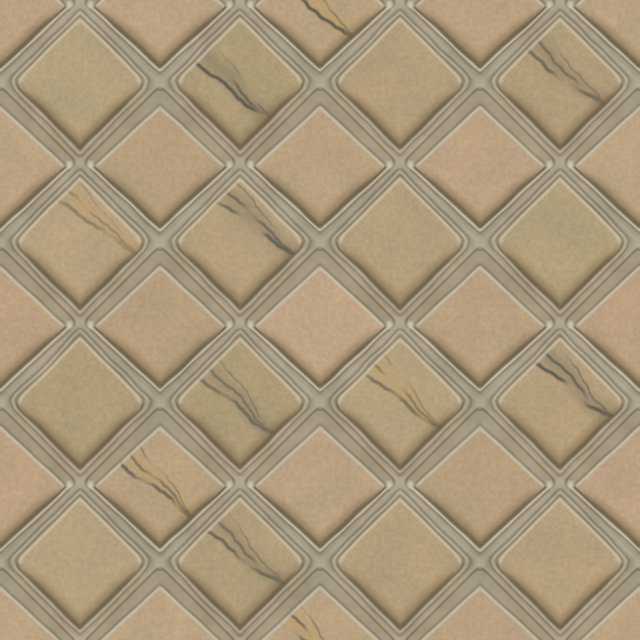
Reproduce this pattern procedurally as a Shadertoy shader.

```glsl
const float REPEATS = 4.0;
const vec3 OLIVE  = vec3(0.70, 0.622, 0.488);
const vec3 BLUSH  = vec3(0.725, 0.63, 0.51);
const vec3 GROUT  = vec3(0.635, 0.595, 0.505);
const vec3 TAUPE  = vec3(0.52, 0.475, 0.39);
const vec3 PALE   = vec3(0.79, 0.755, 0.675);
const vec3 MIST   = vec3(0.69, 0.655, 0.595);
const vec3 BROWN  = vec3(0.52, 0.445, 0.325);
const vec3 SHADOW = vec3(0.41, 0.35, 0.25);
const vec3 OCHRE  = vec3(0.75, 0.61, 0.40);
const vec3 VEIN   = vec3(0.27, 0.28, 0.26);

vec2 hash2(vec2 p) {
    vec3 q = fract(p.xyx * vec3(0.1031, 0.1030, 0.0973));
    q += dot(q, q.yzx + 33.33);
    return fract((q.xx + q.yz) * q.zy);
}

float cornerDot(vec2 cell, vec2 offset) {
    float angle = 6.2832 * hash2(cell).x;
    return dot(vec2(cos(angle), sin(angle)), offset);
}

// Gradient noise, roughly -0.7 to 0.7
float gradientNoise(vec2 p) {
    vec2 i = floor(p), f = fract(p);
    vec2 u = f * f * f * (f * (f * 6.0 - 15.0) + 10.0);
    vec2 e = vec2(0.0, 1.0);
    return mix(mix(cornerDot(i, f), cornerDot(i + e.yx, f - e.yx), u.x),
               mix(cornerDot(i + e.xy, f - e.xy), cornerDot(i + e.yy, f - e.yy), u.x), u.y);
}

// Diamond distance with corners rounded by k
float diamond(vec2 p, float k) {
    float a = abs(p.x + p.y), b = abs(p.x - p.y);
    float h = max(k - abs(a - b), 0.0) / k;
    return max(a, b) + 0.25 * k * h * h;
}

// Soft line around a centre value
float line(float x, float centre, float halfWidth) {
    return 1.0 - smoothstep(0.0, halfWidth, abs(x - centre));
}

// Speckled stone face; some tiles carry diagonal mineral veins
vec3 stoneFace(vec2 p, vec2 f, vec2 id, float offsetTile) {
    vec2 r = hash2(id * 7.0 + 3.0), s = hash2(id * 5.0 + 41.0);
    vec3 col = mix(BLUSH, OLIVE, offsetTile);
    col += (r.x - 0.5) * vec3(0.03, 0.012, 0.02) + (r.y - 0.5) * 0.025;
    col += 0.032 * gradientNoise(p * 42.0) + 0.022 * gradientNoise(p * 21.0);
    col += vec3(0.035, 0.02, 0.01) * gradientNoise(p * 4.0);

    float strength = step(s.x, mix(0.05, 0.45, offsetTile)) * mix(0.4, 0.95, s.y);
    float across = f.x + 0.06 * gradientNoise(vec2(f.y * 3.0, r.x * 30.0))
                 + 0.015 * gradientNoise(vec2(f.y * 14.0, r.y * 30.0));
    float place = mix(-0.1, 0.24, r.x);
    vec3 stain = mix(TAUPE, OCHRE, step(0.4, r.y));
    col = mix(col, stain, 0.6 * strength * line(across, place + 0.06, 0.14));
    for (int i = 0; i < 3; i++) {
        float n = float(i);
        float reach = smoothstep(-0.2, 0.2, gradientNoise(vec2(f.y * 3.0 + n * 9.0, r.y * 20.0)) + 0.12);
        float slant = (n - 1.0) * 0.14 * f.y;
        float mark = line(across + slant, place + 0.065 * n, 0.03 - 0.006 * n);
        col = mix(col, VEIN, strength * reach * mark * (0.85 - 0.22 * n));
    }
    return col;
}

// Moulded joint: wide frame above, dark recess and bright lip below
vec3 joint(vec2 p, float d, float frame, float up, float offsetTile) {
    float wobble = 0.014 * gradientNoise(p * 6.0);
    float seam = smoothstep(0.475, 0.5, frame);
    // Broad frame of the aligned tiles, closed by a brown rounded arc
    vec3 wide = mix(GROUT, TAUPE, 0.65 * line(d, 0.423, 0.02));
    wide = mix(wide, BROWN, 0.85 * line(frame, 0.483, 0.02));
    wide = mix(wide, MIST, 0.9 * smoothstep(0.487, 0.506, frame));
    // Narrow streaked rim of the offset tiles
    vec3 narrow = mix(GROUT, TAUPE, 0.7 * line(d, 0.426, 0.018));
    narrow = mix(narrow, PALE, 0.45 * line(d + wobble, 0.447, 0.016));
    narrow = mix(narrow, TAUPE, 0.75 * line(d + wobble, 0.468, 0.018));
    narrow = mix(narrow, MIST, 0.6 * seam);

    vec3 below = mix(GROUT, SHADOW, 0.85 * line(d, 0.41, 0.027));
    below = mix(below, PALE, mix(0.8, 0.35, offsetTile) * line(d, 0.439, 0.016));
    below = mix(below, TAUPE, 0.75 * line(d + wobble, 0.46, 0.018));
    below = mix(below, MIST, 0.6 * seam);
    vec3 col = mix(below, mix(wide, narrow, offsetTile), up);
    return col + 0.05 * gradientNoise(p * 5.0) + 0.02 * gradientNoise(p * 19.0);
}

void mainImage(out vec4 fragColor, in vec2 fragCoord) {
    vec2 p = fragCoord / iResolution.xy * REPEATS + vec2(0.0, 0.018);

    // Diagonal lattice: every integer pair is a tile centre
    vec2 cell = floor(vec2(p.x + p.y, p.x - p.y) + 0.5);
    vec2 centre = 0.5 * vec2(cell.x + cell.y, cell.x - cell.y);
    vec2 local = p - centre;
    vec2 f = vec2(local.x + local.y, local.x - local.y);
    float offsetTile = mod(cell.x + cell.y, 2.0);

    // Aligned tiles are squat and sit low; offset tiles have soft side corners
    vec2 seat = mix((local + vec2(0.0, 0.02)) * vec2(1.0, 1.08), local, offsetTile);
    float side = step(abs(seat.y), abs(seat.x));
    float d = diamond(seat, mix(0.025, 0.11, side * offsetTile));
    d += 0.008 * gradientNoise(p * 5.0);
    float frame = diamond(local, 0.08);
    float up = smoothstep(-0.02, 0.02, seat.y);
    float low = smoothstep(-0.03, 0.16, -seat.y);
    float rim = mix(0.408, 0.412, offsetTile);

    // Face with shaded lower edges and pale upper bevel
    vec3 face = stoneFace(p, f, mod(centre, REPEATS), offsetTile);
    face = mix(face, BROWN, 0.6 * low * smoothstep(0.29, 0.39, d));
    face = mix(face, SHADOW, 0.75 * low * smoothstep(0.365, 0.408, d));
    face = mix(face, PALE, 0.75 * up * line(d, rim - 0.01, 0.028));

    // Joints brighten where four tiles meet
    vec3 grout = joint(p, d, frame, up, offsetTile);
    float crossing = length(0.5 - abs(f));
    grout = mix(grout, MIST, 0.65 * (1.0 - smoothstep(0.01, 0.07, crossing)));
    float glint = 1.0 - smoothstep(0.0, 0.04, length(vec2(abs(local.x) - 0.435, local.y + 0.012)));
    grout = mix(grout, vec3(0.85, 0.83, 0.78), 0.75 * glint * (1.0 - offsetTile));

    vec3 col = mix(face, grout, smoothstep(rim - 0.008, rim + 0.008, d));
    fragColor = vec4(clamp(col, 0.0, 1.0), 1.0);
}
```
